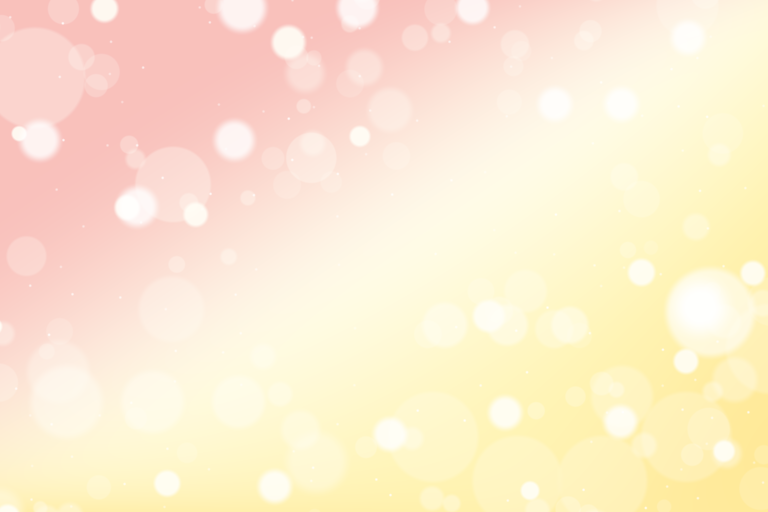
Write a Shadertoy shader that draws this background.

```glsl
// A pastel wash from pink through cream to yellow, strewn with pale bokeh.
// Curved gradients make the wash; parabolic strands carry the main discs, and
// random cells scatter smaller ones away from the bright diagonal band.

vec3 hash3(vec2 cell, float seed) {
    vec3 q = fract(vec3(cell.xyx + seed * 7.31) * vec3(0.1031, 0.1030, 0.0973));
    q += dot(q, q.yxz + 33.33);
    return fract((q.xxy + q.yzz) * q.zyx);
}

// Soft-edged disc coverage; blur is a fraction of the radius.
float disc(vec2 offset, float radius, float blur) {
    float edge = max(radius * blur, 1.5 / iResolution.y);
    return 1.0 - smoothstep(radius - edge, radius + 0.4 * edge, length(offset));
}

// How likely lights are at a place: low inside the diagonal band.
float crowding(vec2 uv) {
    return smoothstep(0.04, 0.2, abs(uv.y - 0.12 - 0.75 * uv.x));
}

vec3 wash(vec2 uv) {
    vec3 color = vec3(1.0, 0.99, 0.925);

    // Pink falls off from the upper left corner and lingers along the top.
    float warmth = uv.y - 1.05 * uv.x - 0.2 + 0.1 * exp(-10.0 * (1.0 - uv.y));
    color = mix(color, vec3(0.975, 0.755, 0.735), smoothstep(-0.3, 0.42, warmth));

    // Yellow gathers under a rising curve, deepening to gold at the right.
    float depth = 0.04 + 0.25 * uv.x + 0.6 * uv.x * uv.x - uv.y;
    vec3 gold = mix(vec3(1.0, 0.96, 0.72), vec3(1.0, 0.915, 0.6),
                    smoothstep(0.5, 1.0, uv.x) * smoothstep(0.1, 0.75, depth));
    color = mix(color, gold, smoothstep(-0.3, 0.36, depth));

    // A warm rim along the lower left edge.
    float rim = exp(-18.0 * uv.y) * (1.0 - 0.8 * uv.x);
    return mix(color, vec3(1.0, 0.92, 0.62), 0.8 * rim);
}

// Evenly spaced discs on a parabola: bend.x is the index of its vertex,
// bend.y its curvature; taper shrinks each next disc.
float strand(vec2 p, vec2 start, float stride, vec2 bend, int count,
             float radius, float taper, float blur) {
    float clear = 1.0;
    for (int i = 0; i < count; i++) {
        float k = float(i);
        vec2 center = start + vec2(stride * k, bend.y * (k - bend.x) * (k - bend.x));
        clear *= 1.0 - 0.8 * disc(p - center, radius - taper * k, blur);
    }
    return 1.0 - clear;
}

// One layer of scattered bokeh: at most one disc for each grid cell.
float bokeh(vec2 p, float aspect, float size, float seed) {
    float clear = 1.0;
    vec2 home = floor(p / size);
    for (int j = -1; j <= 1; j++)
    for (int i = -1; i <= 1; i++) {
        vec2 cell = home + vec2(i, j);
        vec3 place = hash3(cell, seed);
        vec3 look = hash3(cell, seed + 5.0);
        vec2 center = (cell + place.xy) * size;
        float present = step(place.z, 0.4 * crowding(center / vec2(aspect, 1.0)));
        float radius = size * mix(0.17, 0.34, look.x);
        float glare = step(0.85, look.y) * step(size, 0.15);
        float alpha = mix(0.15 + 0.25 * look.z, 0.9, glare);
        float blur = mix(0.05, 0.4, max(look.z * look.z, 0.6 * glare));
        clear *= 1.0 - present * alpha * disc(p - center, radius, blur);
    }
    return 1.0 - clear;
}

// Tiny sparks, kept away from cell borders so one lookup is enough.
float sparks(vec2 p) {
    float size = 0.075;
    vec2 cell = floor(p / size);
    vec3 h = hash3(cell, 41.0);
    vec2 center = (cell + 0.1 + 0.8 * h.xy) * size;
    return step(h.z, 0.5) * (0.4 + h.z) * disc(p - center, 0.003, 0.5);
}

void mainImage(out vec4 fragColor, in vec2 fragCoord) {
    float aspect = iResolution.x / iResolution.y;
    vec2 p = fragCoord / iResolution.y;
    vec3 color = wash(fragCoord / iResolution.xy);
    vec3 light = vec3(1.0, 0.995, 0.965);

    // Large pale discs: lower right arc, lower left row, upper left, middle.
    float pale = 0.3 * strand(p, vec2(0.846, 0.05), 0.165, vec2(1.5, 0.043), 5, 0.09, 0.0, 0.08);
    pale += 0.55 * strand(p, vec2(0.13, 0.215), 0.168, vec2(0.0), 3, 0.074, 0.01, 0.2);
    pale += 0.4 * strand(p, vec2(0.068, 0.628), 0.27, vec2(1.3, 0.13), 3, 0.1, 0.025, 0.06);
    pale += 0.6 * strand(p, vec2(0.869, 0.365), 0.122, vec2(0.0), 3, 0.046, 0.004, 0.2);
    color = mix(color, light, min(pale, 1.0));

    // Scattered layers from large to small.
    float size = 0.2;
    for (int layer = 0; layer < 3; layer++) {
        color = mix(color, light, bokeh(p, aspect, size, float(layer) * 3.0 + 2.0));
        size *= 0.65;
    }

    // Bright blurred lights: top edge, left, upper right, bottom.
    float bright = strand(p, vec2(0.473, 0.985), 0.225, vec2(0.0), 3, 0.05, 0.008, 0.3);
    bright += strand(p, vec2(0.078, 0.596), 0.19, vec2(1.0, 0.13), 3, 0.042, 0.0, 0.35);
    bright += strand(p, vec2(1.084, 0.78), 0.13, vec2(0.5, 0.065), 3, 0.036, 0.0, 0.4);
    bright += strand(p, vec2(0.537, 0.195), 0.225, vec2(2.2, -0.03), 4, 0.035, 0.0, 0.35);
    color = mix(color, vec3(1.0), min(bright, 1.0));

    // The one large lamp at the right: halo and core.
    vec2 lamp = p - vec2(0.925 * aspect, 0.39);
    color = mix(color, light, 0.65 * disc(lamp, 0.09, 0.15));
    color = mix(color, vec3(1.0), 0.95 * disc(lamp + vec2(0.02, -0.01), 0.06, 0.6));

    fragColor = vec4(mix(color, vec3(1.0), sparks(p)), 1.0);
}
```
